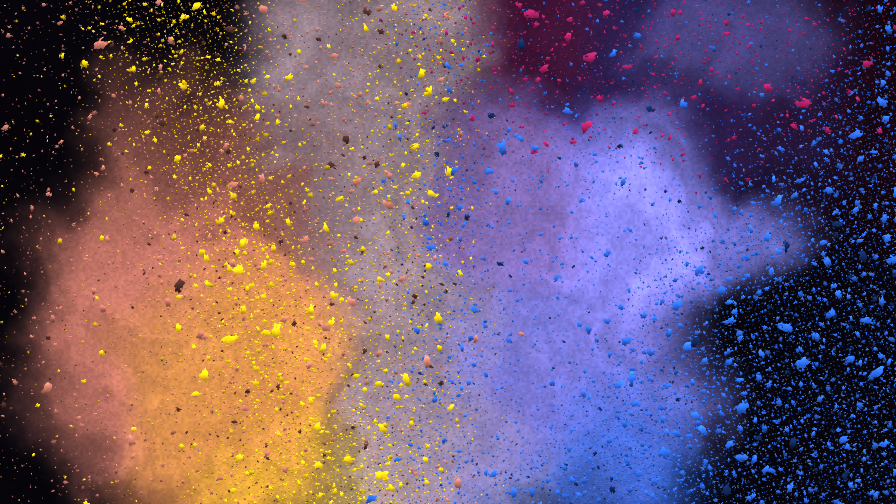
Write a WebGL 1 fragment shader that draws this background.

```glsl
precision highp float;
uniform vec2 u_resolution;

#define NIGHT vec3(0.025, 0.018, 0.04)
#define ASH vec3(0.64, 0.55, 0.60)
#define CORAL vec3(0.79, 0.47, 0.41)
#define ORANGE vec3(0.95, 0.63, 0.31)
#define YELLOW vec3(1.0, 0.84, 0.08)
#define LAVENDER vec3(0.50, 0.49, 0.89)
#define VIOLET vec3(0.22, 0.15, 0.40)
#define MAGENTA vec3(0.66, 0.13, 0.38)
#define BLUE vec3(0.18, 0.42, 0.92)
#define BILLOW 0.27
#define FLECK_LAYERS 7

float hash(vec2 p) {
  vec3 q = fract(p.xyx * vec3(0.1031, 0.1030, 0.0973));
  q += dot(q, q.yzx + 33.33);
  return fract((q.x + q.y) * q.z);
}

float noise(vec2 p) {
  vec2 i = floor(p), f = fract(p);
  f = f * f * (3.0 - 2.0 * f);
  float low = mix(hash(i), hash(i + vec2(1.0, 0.0)), f.x);
  float high = mix(hash(i + vec2(0.0, 1.0)), hash(i + 1.0), f.x);
  return mix(low, high, f.y);
}

mat2 rotation(float a) {
  return mat2(cos(a), sin(a), -sin(a), cos(a));
}

float fbm(vec2 p) {
  float sum = 0.0, amp = 0.5;
  for (int i = 0; i < 5; i++) {
    sum += amp * noise(p);
    p = rotation(0.6) * p * 2.03 + 17.0;
    amp *= 0.5;
  }
  return sum;
}

// Soft elliptical body of powder
float puff(vec2 p, vec2 centre, vec2 radius) {
  return smoothstep(1.22, 0.45, length((p - centre) / radius));
}

vec3 clouds(vec2 p) {
  vec2 warp = vec2(fbm(p * 5.5 + 3.0), fbm(p * 5.5 + 41.0)) - 0.48;
  vec2 q = p + BILLOW * warp;
  float body = fbm(p * 6.0 + warp * 4.0);
  vec3 c = mix(NIGHT, MAGENTA * 0.16, 0.7 * puff(q, vec2(1.70, 0.85), vec2(0.30, 0.40)));

  // Dark violet haze along the top
  c = mix(c, VIOLET, 0.8 * puff(q, vec2(1.25, 0.86), vec2(0.42, 0.36)));
  c = mix(c, MAGENTA * 0.45, 0.65 * puff(q, vec2(1.01, 0.95), vec2(0.17, 0.22)));
  c = mix(c, LAVENDER * 0.62, 0.75 * puff(q, vec2(1.43, 0.95), vec2(0.20, 0.13)));

  // Ashen column
  c = mix(c, ASH, 0.85 * puff(q, vec2(0.70, 0.92), vec2(0.23, 0.50)));
  c = mix(c, ASH, puff(q, vec2(0.82, 0.25), vec2(0.38, 0.56)));

  // Lavender cloud with its upper lobe and right tip
  c = mix(c, LAVENDER, puff(q, vec2(1.14, 0.35), vec2(0.30, 0.42)));
  c = mix(c, LAVENDER * 0.90, 0.85 * puff(q, vec2(1.31, 0.67), vec2(0.15, 0.17)));
  c = mix(c, LAVENDER, 0.95 * puff(q, vec2(1.38, 0.53), vec2(0.21, 0.15)));
  c = mix(c, LAVENDER * 1.15, 0.6 * puff(q, vec2(1.24, 0.47), vec2(0.22, 0.20)));
  c = mix(c, vec3(0.54, 0.41, 0.70), 0.65 * puff(q, vec2(1.00, 0.60), vec2(0.17, 0.23)));
  c = mix(c, BLUE * 0.82, 0.6 * puff(q, vec2(1.21, 0.03), vec2(0.21, 0.25)));

  // Warm cloud
  c = mix(c, CORAL * 0.8, 0.65 * puff(q, vec2(0.40, 0.65), vec2(0.24, 0.22)));
  c = mix(c, CORAL, 0.95 * puff(q, vec2(0.34, 0.33), vec2(0.33, 0.38)));
  c = mix(c, ORANGE, 0.85 * puff(q, vec2(0.46, 0.19), vec2(0.25, 0.32)));
  c = mix(c, YELLOW * 0.95, 0.35 * puff(q, vec2(0.57, 0.02), vec2(0.22, 0.18)));
  return c * (0.70 + 0.65 * body);
}

// Flecks of one grid size; tint and density follow the place of each fleck
vec3 addFlecks(vec3 c, vec2 p, float scale, float seed) {
  mat2 turn = rotation(seed * 1.7 + 0.4);
  vec2 g = turn * p * scale + seed * 19.0;
  vec2 id = floor(g), key = id + seed * 71.0;
  vec2 spot = 0.28 + 0.44 * vec2(hash(key + 5.0), hash(key + 13.0));
  vec2 at = ((id + spot - seed * 19.0) / scale) * turn;
  float pick = hash(key + 29.0), size = hash(key + 37.0);

  float plume = exp(-pow((at.x - 0.62 + 0.27 * at.y) / 0.17, 2.0));
  float middle = exp(-pow((at.x - 0.83) / 0.14, 2.0));
  float cold = smoothstep(-0.20, 0.16, at.x - 1.07 - 0.72 * at.y);
  float top = puff(at, vec2(1.25, 0.95), vec2(0.55, 0.30));
  float density = 0.14 + 0.58 * plume + 0.48 * middle + 0.78 * cold + 0.18 * top;

  vec3 warmTint = mix(CORAL, YELLOW, step(pick, 0.15 + 0.6 * plume + 0.45 * middle));
  vec3 coldTint = mix(BLUE, MAGENTA, step(pick, 0.7 * top));
  float side = smoothstep(0.70, 1.06, at.x);
  vec3 tint = mix(warmTint, coldTint, step(hash(key + 53.0), side));
  tint *= 1.0 - 0.6 * step(0.91, pick);

  // Ragged, stretched grain lit from above
  vec2 d = fract(g) - spot;
  vec2 e = rotation(pick * 6.28) * d * vec2(1.0, 1.0 + 0.7 * size);
  float radius = mix(0.07, 0.22, size * size);
  float edge = length(e) - radius * (0.45 + 1.0 * noise(e / radius * 2.0 + key));
  float blur = 0.8 * scale / u_resolution.y + 0.01;
  float cover = smoothstep(blur, -blur, edge) * step(hash(key + 61.0), density);
  float light = 0.9 + 0.4 * clamp((d * turn).y / radius, -1.0, 1.0);
  return mix(c, tint * light * (0.8 + 0.4 * size), cover);
}

void main() {
  vec2 p = gl_FragCoord.xy / u_resolution.y;
  p.x += 0.5 * (16.0 / 9.0 - u_resolution.x / u_resolution.y);
  vec3 color = clouds(p);
  for (int i = 0; i < FLECK_LAYERS; i++) {
    float layer = float(FLECK_LAYERS - 1 - i);
    color = addFlecks(color, p, 15.0 * pow(1.40, layer), layer + 1.0);
  }
  // Fine dust
  color *= 0.93 + 0.14 * noise(p * 210.0);
  gl_FragColor = vec4(clamp(color, 0.0, 1.0), 1.0);
}
```
